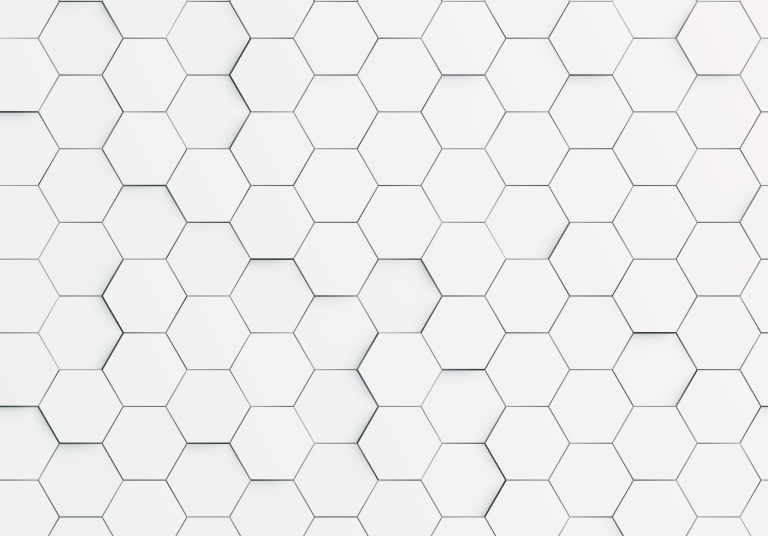
Give the GLSL for this pattern, as a WebGL 2 fragment shader.

```glsl
#version 300 es
precision highp float;
// White hexagonal tiles, flat side up, set at slightly different heights.
// The nearest hex centre is found from two interleaved grids; each of its six
// edges then adds a fine seam and, beside a higher tile, a soft shadow.

uniform vec2 u_resolution;
out vec4 outColor;

// Lengths are in canvas heights.
const float ROW_PITCH = 0.1374;
const vec2 GRID = vec2(1.73205, 1.0) * ROW_PITCH;
const vec2 ORIGIN = vec2(0.1506, 0.7913);
const vec2 LIGHT = vec2(0.87, 0.49);
const float SEAM_THIN = 0.00105;
const float SEAM_WIDE = 0.00145;
const float SHADOW_REACH = 0.0085;

const vec3 COOL_WHITE = vec3(0.938, 0.942, 0.944);
const vec3 WARM_WHITE = vec3(0.967, 0.953, 0.962);
const vec3 SEAM_INK = vec3(0.20, 0.23, 0.23);
const vec3 SHADOW_ABSORB = vec3(1.0, 0.82, 0.81);

float hash(vec2 p) {
    vec3 q = fract(vec3(p.xyx) * vec3(0.1031, 0.1030, 0.0973));
    q += dot(q, q.yzx + 33.33);
    return fract((q.x + q.y) * q.z);
}

float tileHeight(vec2 id) {
    return hash(id + 47.0);
}

// Integer tile id; its two parts always share parity.
vec2 hexId(vec2 p) {
    vec2 a = floor(p / GRID + 0.5);
    vec2 b = floor(p / GRID) + 0.5;
    vec2 da = p - a * GRID;
    vec2 db = p - b * GRID;
    return 2.0 * (dot(da, da) < dot(db, db) ? a : b);
}

// Box-filtered coverage of a line with the given half width.
float lineCoverage(float dist, float halfWidth, float pixel) {
    return clamp((halfWidth - dist) / pixel + 0.5, 0.0, 1.0)
         - clamp((-halfWidth - dist) / pixel + 0.5, 0.0, 1.0);
}

// Broad light across the wall, plus a faint tone and tilt for each tile.
vec3 tileColor(vec2 uv, vec2 local, vec2 id) {
    float glow = smoothstep(-0.1, 1.1, uv.x * 0.8 + uv.y * 0.2);
    float tone = (hash(id + 13.0) - 0.5) * 0.006;
    float tilt = dot(local, LIGHT) / ROW_PITCH * 0.003;
    return mix(COOL_WHITE, WARM_WHITE, glow) + tone + tilt;
}

void main() {
    float pixel = 1.0 / u_resolution.y;
    vec2 uv = gl_FragCoord.xy / u_resolution;
    vec2 p = gl_FragCoord.xy * pixel - ORIGIN;
    vec2 id = hexId(p);
    vec2 local = p - id * GRID * 0.5;
    float level = tileHeight(id);

    float seam = 0.0;
    float shadow = 0.0;
    for (int i = 0; i < 6; i++) {
        float angle = radians(30.0 + 60.0 * float(i));
        vec2 normal = vec2(cos(angle), sin(angle));
        vec2 stepId = floor(normal * ROW_PITCH / (0.5 * GRID) + 0.5);
        vec2 edgeId = 2.0 * id + stepId;
        float dist = 0.5 * ROW_PITCH - dot(local, normal);

        // Position along the edge, with one direction for both its tiles.
        float flip = i < 3 ? 1.0 : -1.0;
        float along = flip * dot(local, vec2(-normal.y, normal.x));
        along /= 0.57735 * ROW_PITCH;

        // Positive where the higher tile hides the light, negative where lit.
        float facing = clamp(2.2 * dot(normal, LIGHT), -1.0, 1.0);
        float rise = facing * (tileHeight(id + stepId) - level);
        float shade = smoothstep(0.30, 0.80, rise);
        float lit = smoothstep(0.35, 0.85, -rise);

        // Seams vary between edges and fade along their length.
        float fade = (hash(edgeId + 71.0) - 0.5) * along * 0.8;
        float ink = mix(0.50, 0.78, hash(edgeId + 29.0)) + fade;
        ink = ink * (1.0 - 0.5 * lit) + 0.22 * shade;
        ink *= 1.0 - 0.25 * smoothstep(1.3, 2.0, uv.x + uv.y);
        float halfWidth = mix(SEAM_THIN, SEAM_WIDE, shade);
        float coverage = lineCoverage(dist, halfWidth, pixel);
        seam = max(seam, coverage * clamp(ink, 0.0, 1.0));

        // The shadow falls only on the lower tile and tapers at one end.
        float taper = mix(0.25, 1.0, smoothstep(-0.55, 0.15, along));
        float falloff = exp(-max(dist, 0.0) / SHADOW_REACH);
        shadow = max(shadow, step(0.0, facing) * shade * taper * falloff);
    }

    vec3 color = tileColor(uv, local, id);
    color *= 1.0 - 0.22 * shadow * SHADOW_ABSORB;
    color = mix(color, SEAM_INK, seam);
    outColor = vec4(color, 1.0);
}
```
